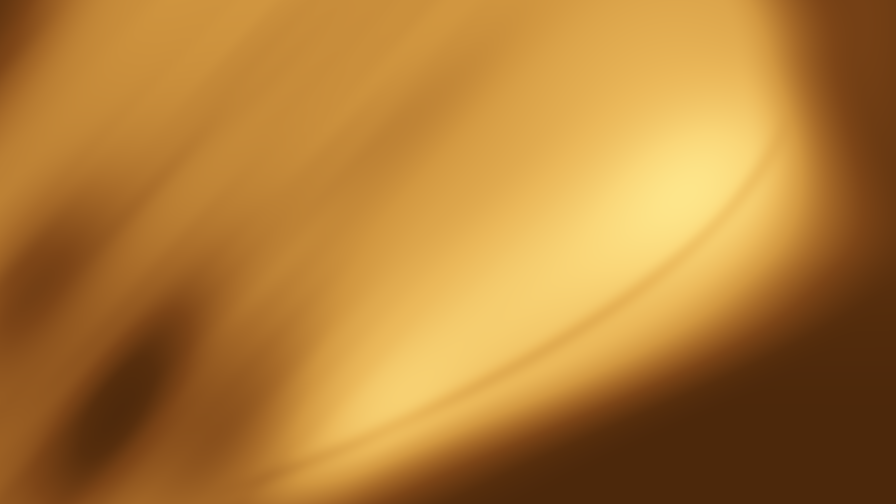
This background is drawn by a Shadertoy shader. Its source:

```glsl
// Soft golden satin: a glowing fold with a fine crease, surrounded by brown shadow.

float hash(vec2 p) {
    return fract(sin(dot(p, vec2(127.1, 311.7))) * 4375.54);
}

float noise(vec2 p) {
    vec2 i = floor(p), f = fract(p);
    f = f * f * (3.0 - 2.0 * f);
    return mix(mix(hash(i), hash(i + vec2(1, 0)), f.x),
               mix(hash(i + vec2(0, 1)), hash(i + vec2(1, 1)), f.x), f.y);
}

// Gaussian spot with its long axis (radii.x) turned by angle
float spot(vec2 p, vec2 center, float angle, vec2 radii) {
    vec2 d = p - center, axis = vec2(cos(angle), sin(angle));
    vec2 q = vec2(dot(d, axis), dot(d, vec2(-axis.y, axis.x))) / radii;
    return exp(-dot(q, q));
}

// Seven tonal steps from deep brown to pale gold
vec3 goldRamp(float level) {
    vec3 tones[8] = vec3[8](
        vec3(0.27, 0.14, 0.04), vec3(0.34, 0.18, 0.05),
        vec3(0.49, 0.27, 0.09), vec3(0.66, 0.42, 0.16),
        vec3(0.82, 0.59, 0.25), vec3(0.92, 0.72, 0.35),
        vec3(0.98, 0.84, 0.47), vec3(1.00, 0.93, 0.58));
    vec3 color = tones[0];
    for (int i = 1; i < 8; i++)
        color = mix(color, tones[i], clamp(level - float(i - 1), 0.0, 1.0));
    return color;
}

void mainImage(out vec4 fragColor, in vec2 fragCoord) {
    vec2 p = fragCoord / iResolution.y;
    p.x *= 1.7778 * iResolution.y / iResolution.x;

    // Lit cloth and its highlights
    float level = 3.9;
    level += 1.8 * spot(p, vec2(1.10, 0.44), 0.56, vec2(0.52, 0.20));
    level += 1.4 * spot(p, vec2(1.40, 0.63), 0.70, vec2(0.22, 0.15));
    level += 0.7 * spot(p, vec2(1.27, 0.87), 0.60, vec2(0.32, 0.22));
    level += 1.1 * spot(p, vec2(0.74, 0.16), 0.70, vec2(0.22, 0.11));

    // Shadows on the left
    level -= 1.2 * spot(p, vec2(0.08, 0.18), 0.99, vec2(0.55, 0.26));
    level -= 2.3 * spot(p, vec2(0.24, 0.19), 0.99, vec2(0.26, 0.085));
    level -= 1.6 * spot(p, vec2(0.46, 0.13), 0.99, vec2(0.26, 0.13));
    level -= 1.3 * spot(p, vec2(0.07, 0.45), 0.95, vec2(0.22, 0.10));
    level -= 2.6 * spot(p, vec2(-0.04, 0.95), 1.05, vec2(0.34, 0.13));

    // Dull band and fine streaks along the weave
    level -= 0.35 * spot(p, vec2(0.84, 0.78), 0.72, vec2(0.34, 0.07));
    vec2 weave = vec2(dot(p, vec2(0.68, 0.73)), dot(p, vec2(-0.73, 0.68)));
    float streaks = noise(weave * vec2(1.5, 14.0)) + 0.5 * noise(weave * vec2(3.0, 34.0)) - 0.75;
    level += 0.28 * streaks * (1.0 - smoothstep(0.5, 1.3, p.x));

    // Signed distance to the curved crease, positive on its outer side
    float slope = 2.671 - 3.046 * p.y;
    float crease = (p.x - 0.406 - 2.671 * p.y + 1.523 * p.y * p.y) / sqrt(1.0 + slope * slope);
    float creaseFade = smoothstep(0.0, 0.12, p.y) * (1.0 - smoothstep(0.62, 0.80, p.y));
    level -= 0.65 * creaseFade * exp(-pow(crease / 0.018, 2.0));

    // Dark surround beyond the fold
    float rim = 0.10 + 0.07 * smoothstep(0.05, 0.40, p.y) - 0.17 * smoothstep(0.48, 0.90, p.y);
    float surround = 0.4 + 0.9 * smoothstep(0.15, 0.60, p.y);
    surround += 0.5 * spot(p, vec2(1.70, 0.95), 1.57, vec2(0.30, 0.12));
    level = mix(level, surround, smoothstep(-0.12, 0.13, crease - rim));

    fragColor = vec4(goldRamp(level), 1.0);
}
```
